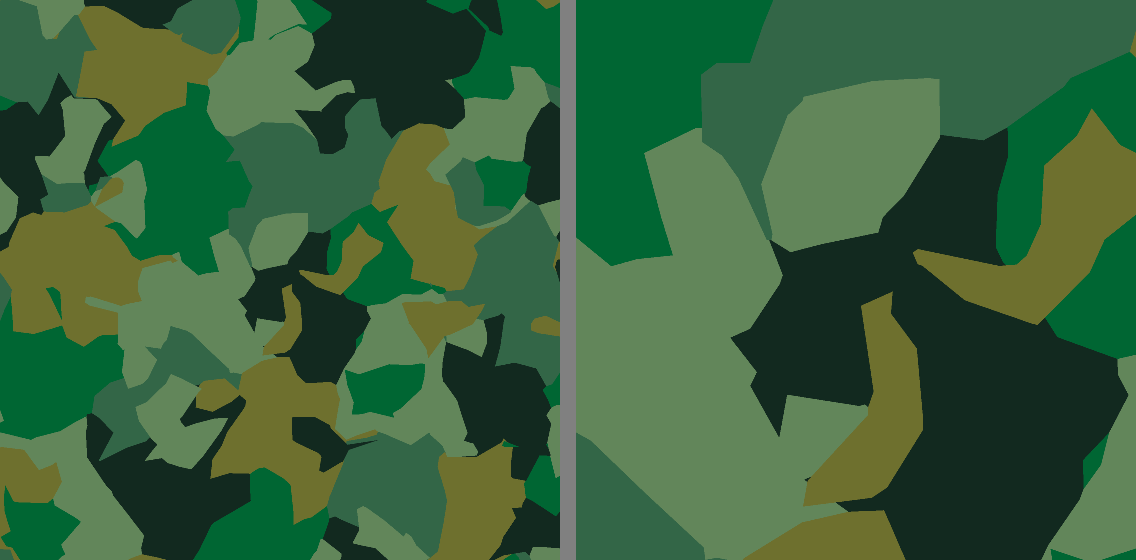
Left, the full canvas; right, a detail of the centre.
Write a Shadertoy shader that draws this pattern.

```glsl
// Angular woodland camouflage: jagged polygonal patches in five flat colours.

const vec3 SAGE   = vec3(0.384, 0.525, 0.353);
const vec3 GREEN  = vec3(0.00, 0.40, 0.20);
const vec3 NIGHT  = vec3(0.07, 0.16, 0.12);
const vec3 OLIVE  = vec3(0.43, 0.44, 0.18);
const vec3 SPRUCE = vec3(0.20, 0.40, 0.28);

const float PATCHES = 5.0;        // large patches per canvas height
const float SHARDS = 11.0;        // small overlaid cells per canvas height
const float SHARD_SHARE = 0.22;   // part of the small cells that is painted
const float FACETS = 13.0;        // edge facets per canvas height
const float JAGGEDNESS = 0.062;   // largest edge displacement
const int SAMPLES = 2;            // antialiasing grid per axis

// Integer hash of a lattice point, two values in 0..1
vec2 hash2(vec2 cell, uint seed) {
    uvec2 q = uvec2(ivec2(cell)) + seed * uvec2(7919u, 104729u);
    q = q * 1664525u + 1013904223u;
    q.x += q.y * 1664525u;
    q.y += q.x * 1664525u;
    q ^= q >> 16u;
    q.x += q.y * 1664525u;
    q.y += q.x * 1664525u;
    q ^= q >> 16u;
    return vec2(q & 65535u) / 65535.0;
}

// Random vectors, linear within each triangle: bends lines into straight facets
vec2 facetNoise(vec2 p, uint seed) {
    vec2 s = p + (p.x + p.y) * 0.366;
    vec2 cell = floor(s);
    vec2 f = s - cell;
    vec2 side = f.x > f.y ? vec2(1.0, 0.0) : vec2(0.0, 1.0);
    float high = max(f.x, f.y), low = min(f.x, f.y);
    vec2 n = hash2(cell, seed) * (1.0 - high)
           + hash2(cell + side, seed) * (high - low)
           + hash2(cell + 1.0, seed) * low;
    return 2.0 * n - 1.0;
}

// Id of the power-diagram cell around p; sizeSpread varies the cell sizes
vec2 polygonCell(vec2 p, float sizeSpread, uint seed) {
    vec2 base = floor(p), nearest = base;
    float best = 1e9;
    for (int y = -2; y <= 2; y++)
    for (int x = -2; x <= 2; x++) {
        vec2 cell = base + vec2(x, y);
        vec2 site = cell + 0.12 + 0.76 * hash2(cell, seed);
        vec2 d = site - p;
        float power = dot(d, d) - sizeSpread * hash2(cell, seed + 1u).x;
        if (power < best) { best = power; nearest = cell; }
    }
    return nearest;
}

// Random shard colour, favouring the two light greens
vec3 shardColour(float h) {
    return h < 0.40 ? SAGE : h < 0.62 ? GREEN : h < 0.75 ? NIGHT
         : h < 0.88 ? OLIVE : SPRUCE;
}

// Knight-move colouring: equal shares, no neighbours alike
vec3 patchColour(vec2 cell) {
    int i = int(mod(cell.x + 2.0 * cell.y + 0.5, 5.0));
    return i == 0 ? SAGE : i == 1 ? NIGHT : i == 2 ? GREEN
         : i == 3 ? SPRUCE : OLIVE;
}

vec3 camouflage(vec2 p) {
    vec2 bend = JAGGEDNESS * facetNoise(p * FACETS, 3u);

    // Small shards lie over the large patches
    vec2 shard = polygonCell((p + 0.75 * bend) * SHARDS, 0.25, 11u);
    vec2 h = hash2(shard, 17u);
    if (h.x < SHARD_SHARE) return shardColour(h.y);

    return patchColour(polygonCell((p + bend) * PATCHES, 0.15, 23u));
}

void mainImage(out vec4 fragColor, in vec2 fragCoord) {
    // Average a grid of samples inside the pixel
    vec3 sum = vec3(0.0);
    for (int j = 0; j < SAMPLES; j++)
    for (int i = 0; i < SAMPLES; i++) {
        vec2 offset = 0.6 * ((vec2(i, j) + 0.5) / float(SAMPLES) - 0.5);
        sum += camouflage((fragCoord + offset) / iResolution.y);
    }
    fragColor = vec4(sum / float(SAMPLES * SAMPLES), 1.0);
}
```
